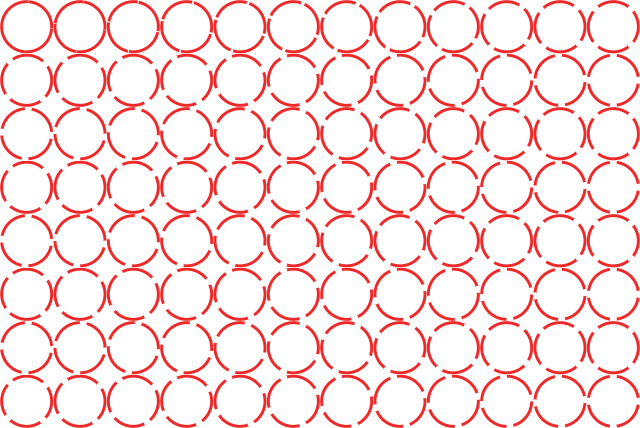
Reproduce this pattern procedurally as a Shadertoy shader.

```glsl
const float QUARTER_TURN = 1.5707963;

// Signed distance to a ring cut by four evenly spaced gaps
float brokenRing(vec2 p, float radius, float width, float gap, float turn) {
    float band = abs(length(p) - radius) - 0.5 * width;
    float angle = atan(p.y, p.x) - turn;
    float fromGap = abs(mod(angle + 0.5 * QUARTER_TURN, QUARTER_TURN) - 0.5 * QUARTER_TURN);
    return max(band, 0.5 * gap - fromGap * radius);
}

void mainImage(out vec4 fragColor, in vec2 fragCoord) {
    // Grid of 12 by 8 cells, numbered row by row from the top left
    vec2 grid = fragCoord / iResolution.xy * vec2(12.0, 8.0);
    vec2 cell = floor(grid);
    vec2 p = fract(grid) - 0.5;
    float index = (7.0 - cell.y) * 12.0 + cell.x;

    // Gaps open along the first row, while each ring turns clockwise
    float gap = 0.13 * smoothstep(-1.0, 11.0, index);
    float turn = -radians(3.75) * (index + 1.0);
    float d = brokenRing(p, 0.469, 0.055, gap, turn);

    // Antialiased red line on white
    float pixel = 8.0 / iResolution.y;
    float ink = clamp(0.5 - d / pixel, 0.0, 1.0);
    fragColor = vec4(mix(vec3(1.0), vec3(0.93, 0.16, 0.16), ink), 1.0);
}
```
